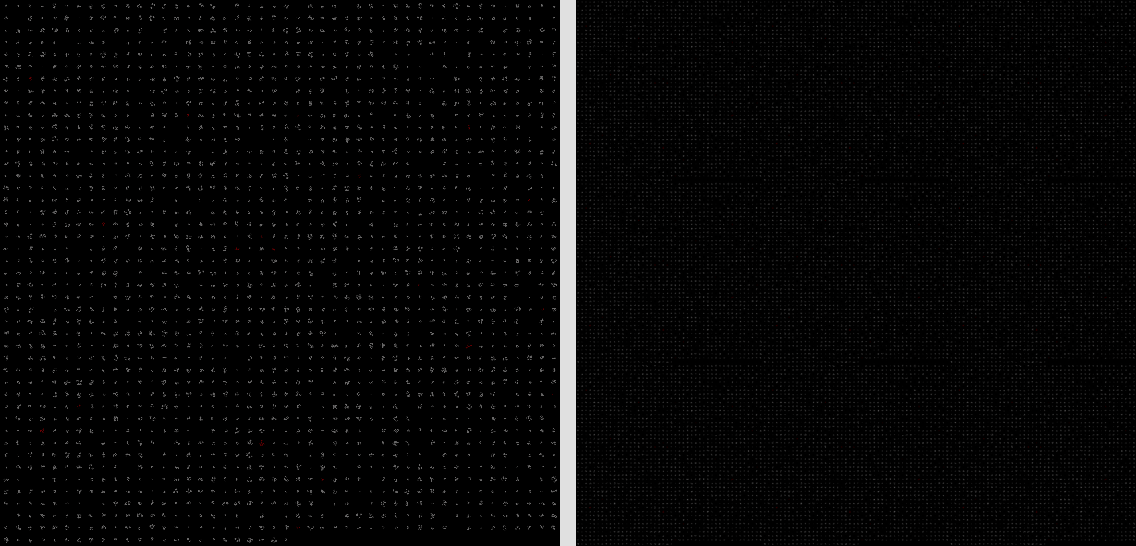
Left, the tile; right, the same tile 3 across and 3 down.
A Shadertoy shader for this pattern:

```glsl
const vec2 GRID = vec2(46.0, 45.0);
const float LAST_ROW_COUNT = 24.0;
const float WEAR_SCALE = 8.0;
const float LINE_WIDTH = 0.034;
const float TAU = 6.2831853;
const vec3 WHITE = vec3(1.0, 0.99, 0.99);
const vec3 RED = vec3(0.95, 0.0, 0.02);

float hash(vec2 p, float seed) {
    vec3 q = fract(vec3(p, seed) * vec3(0.1031, 0.1030, 0.0973));
    q += dot(q, q.yzx + 33.33);
    return fract((q.x + q.y) * q.z);
}

vec2 direction(float turn) {
    return vec2(cos(TAU * turn), sin(TAU * turn));
}

float cornerSlope(vec2 corner, vec2 offset, vec2 period) {
    return dot(direction(hash(mod(corner, period), 91.0)), offset);
}

// Gradient noise that wraps after a whole number of lattice steps
float gradientNoise(vec2 p, vec2 period) {
    vec2 i = floor(p), f = fract(p);
    vec2 u = f * f * f * (f * (f * 6.0 - 15.0) + 10.0);
    vec2 e = vec2(1.0, 0.0);
    float low = mix(cornerSlope(i, f, period), cornerSlope(i + e, f - e, period), u.x);
    float high = mix(cornerSlope(i + e.yx, f - e.yx, period),
                     cornerSlope(i + e.xx, f - e.xx, period), u.x);
    return mix(low, high, u.y);
}

// Box-filtered coverage, which dims lines thinner than a pixel
float lineCoverage(float dist, float width, float pixel) {
    float outer = clamp((0.5 * width - dist) / pixel + 0.5, 0.0, 1.0);
    float inner = clamp((-0.5 * width - dist) / pixel + 0.5, 0.0, 1.0);
    return outer - inner;
}

// Cluster of tiny rings, different in every cell
float ringCluster(vec2 p, vec2 cell, float pixel) {
    float size = hash(cell, 3.0);
    float spread = mix(0.05, 0.21, size);
    float count = 1.0 + floor(4.0 * size);
    if (hash(cell, 5.0) < 0.25) p.x = abs(p.x);
    float ink = 0.0;
    for (float i = 0.0; i < 5.0; i++) {
        if (i >= count) break;
        float seed = 11.0 + 7.0 * i;
        float turn = (i + hash(cell, seed)) / count + size * 7.0;
        float reach = spread * sqrt(hash(cell, seed + 1.0));
        float radius = mix(0.03, 0.07, hash(cell, seed + 2.0));
        vec2 q = p - direction(turn) * reach;
        q.y *= mix(0.8, 1.25, hash(cell, seed + 3.0));
        ink = max(ink, lineCoverage(length(q) - radius, LINE_WIDTH, pixel));
    }
    return ink;
}

// Some cells are blank, and the bottom row stops partway
float occupied(vec2 cell) {
    float kept = step(hash(cell, 61.0), 0.95);
    float pastEnd = step(LAST_ROW_COUNT, cell.x) * (1.0 - step(1.0, cell.y));
    return kept * (1.0 - pastEnd);
}

void mainImage(out vec4 fragColor, in vec2 fragCoord) {
    vec2 gridPos = fragCoord / iResolution.xy * GRID;
    vec2 cell = mod(floor(gridPos), GRID);
    vec2 local = fract(gridPos) - 0.5;
    float pixel = GRID.y / iResolution.y;

    // Broken outlines
    float noise = gradientNoise(gridPos * WEAR_SCALE, GRID * WEAR_SCALE);
    float wear = smoothstep(-0.2, 0.12, noise);
    float ink = ringCluster(local, cell, pixel) * wear * occupied(cell);

    // Rare red clusters among the white
    vec3 tint = mix(WHITE, RED, step(hash(cell, 73.0), 0.012));
    fragColor = vec4(tint * ink, 1.0);
}
```
